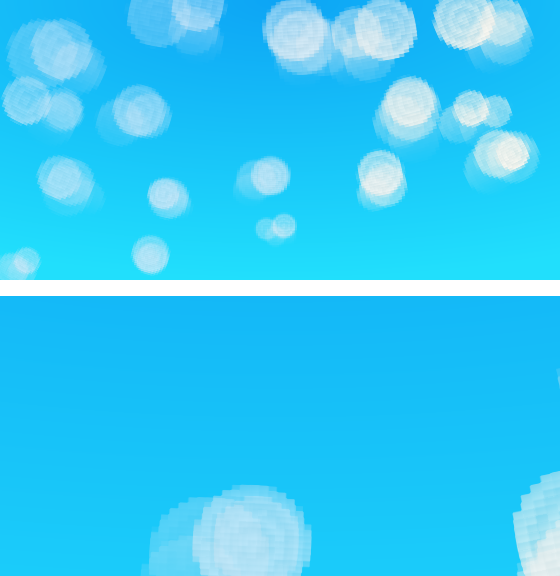
Top, the full canvas; bottom, a detail of the centre.
Write a Shadertoy shader that draws this texture.

```glsl
const vec3 ZENITH = vec3(0.05, 0.645, 0.96);
const vec3 HORIZON = vec3(0.13, 0.875, 0.99);
const vec3 COOL_WHITE = vec3(0.83, 0.90, 0.96);
const vec3 WARM_WHITE = vec3(0.97, 0.95, 0.92);
const int COLUMNS = 5;
const int ROWS = 4;
const int PUFFS = 4;
const float LOW_SIZE = 0.065;        // cloud radius near the horizon
const float HIGH_SIZE = 0.118;       // cloud radius overhead
const float EMPTY_SHARE = 0.14;      // grid places left as open sky
const float TILT = 0.55;             // block rotation toward the sides
const vec2 BLOCK = vec2(0.15, 0.10); // block size relative to the cloud
const float RELIEF = 0.13;

float hash(vec2 p) {
    p = fract(p * vec2(0.1031, 0.1137));
    p += dot(p, p.yx + 33.33);
    return fract((p.x + p.y) * p.x * 97.3);
}

vec2 hash2(vec2 p) {
    return vec2(hash(p + 3.7), hash(p + 41.3));
}

mat2 rotation(float a) {
    return mat2(cos(a), -sin(a), sin(a), cos(a));
}

// Staircase with softened risers
vec2 stepped(vec2 u) {
    return floor(u) + smoothstep(0.3, 0.7, fract(u));
}

// Blends one blocky ball over the colour behind it
vec3 drawPuff(vec3 behind, vec2 q, float radius, vec2 block, float opacity, float warmth, float front) {
    vec2 u = q / block;
    vec2 s = stepped(u);
    float d = length(s * block) / radius;
    float aa = 2.0 / (iResolution.y * radius);
    float mask = 1.0 - smoothstep(1.0 - aa, 1.0 + aa, d);

    // Facet slopes, terraces and uneven block tones
    float facets = dot(u - s, vec2(0.35, -0.8));
    float terraces = 0.35 * sin(17.0 * d);
    float tone = 0.5 * (hash(floor(u + 0.5) + 60.0) - 0.5);
    float relief = RELIEF * (facets + terraces + tone) * mix(0.4, 1.0, front);

    // Front balls glow below, rear balls dissolve below
    float h = clamp(0.5 + 0.5 * q.y / radius, 0.0, 1.0);
    float body = mix(smoothstep(-0.1, 0.8, h), 1.1 - 0.4 * h, front);
    float alpha = clamp(opacity * body + relief * opacity, 0.0, 1.0);
    vec3 white = mix(COOL_WHITE, WARM_WHITE, warmth) + 0.25 * relief;
    return mix(behind, white, mask * alpha);
}

void mainImage(out vec4 fragColor, in vec2 fragCoord) {
    vec2 p = fragCoord / iResolution.y;
    float aspect = iResolution.x / iResolution.y;

    // Sky, deepest at the top centre
    float drop = length(vec2(0.4 * (p.x - 0.5 * aspect), 1.0 - p.y));
    vec3 color = mix(ZENITH, HORIZON, clamp(drop, 0.0, 1.0));

    // Clouds on a jittered grid, far rows first
    for (int row = 0; row < ROWS; row++) {
        for (int col = 0; col < COLUMNS; col++) {
            vec2 id = vec2(col, row) * 7.0 + 11.0;
            if (hash(id + 90.0) < EMPTY_SHARE) continue;

            vec2 place = (vec2(col, row) + 0.5) / vec2(COLUMNS, ROWS);
            vec2 jitter = (hash2(id) - 0.5) * vec2(0.13, 0.17);
            vec2 center = (place + jitter) * vec2(aspect, 1.0);
            float side = 2.0 * center.x / aspect - 1.0;
            float size = mix(LOW_SIZE, HIGH_SIZE, float(row) / float(ROWS - 1));
            size *= 0.85 + 0.25 * hash(id + 17.0) + 0.2 * side * side;
            if (length(p - center) > 3.0 * size) continue;

            mat2 turn = rotation(TILT * side);
            float warmth = smoothstep(-0.3, 0.7, side);
            float density = mix(0.52, 0.78, warmth) + 0.16 * (hash(id + 29.0) - 0.5);

            // Rear puffs hang lower and stay faint
            for (int k = 0; k < PUFFS; k++) {
                float front = float(k) / float(PUFFS - 1);
                vec2 r = hash2(id + 5.3 * float(k) + 50.0);
                vec2 offset = vec2(1.5 * (r.x - 0.5), mix(-0.55, 0.25, front) + 0.5 * (r.y - 0.5));
                float radius = size * mix(0.55, 0.98, hash(id + 9.1 * float(k) + 70.0));
                vec2 q = turn * (p - center - size * offset);
                float opacity = density * mix(0.32, 1.0, front);
                color = drawPuff(color, q, radius, BLOCK * size, opacity, warmth, front);
            }
        }
    }
    fragColor = vec4(color, 1.0);
}
```
